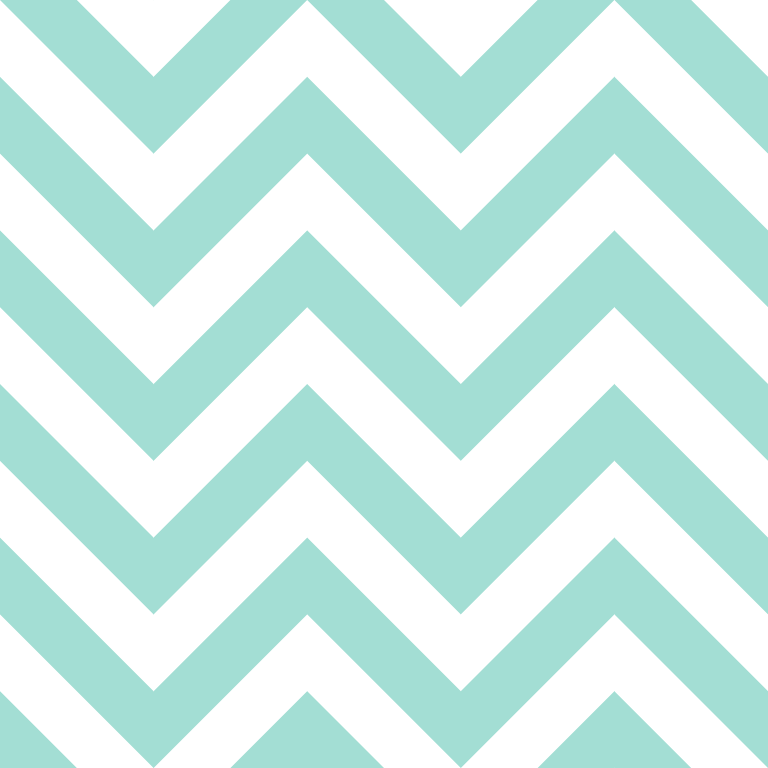
Write a WebGL 2 fragment shader that draws this pattern.

```glsl
#version 300 es
precision highp float;
// Bold mint and white chevrons: 2.5 zigzags across, 5 bands down.
// A triangle wave shifts the height, then a repeating distance to each
// band's centre line gives equal stripes with smooth edges.

uniform vec2 u_resolution;
out vec4 fragColor;

// Falls from 0 at each peak to 0.2 at each valley, with 45 degree sides.
float zigzagDrop(float x) {
  return 0.2 - abs(mod(x, 0.4) - 0.2);
}

void main() {
  vec2 p = gl_FragCoord.xy / u_resolution;
  float pixel = 1.0 / min(u_resolution.x, u_resolution.y);

  // Vertical distance to the nearest mint centre line
  float height = p.y + zigzagDrop(p.x);
  float centreDistance = abs(mod(height + 0.05, 0.2) - 0.1);

  // Distance to the edge, measured across the slanted band
  float edge = (centreDistance - 0.05) * 0.7071;
  float band = 1.0 - smoothstep(-0.6 * pixel, 0.6 * pixel, edge);

  vec3 mint = vec3(0.64, 0.87, 0.83);
  vec3 white = vec3(1.0);
  fragColor = vec4(mix(white, mint, band), 1.0);
}
```
